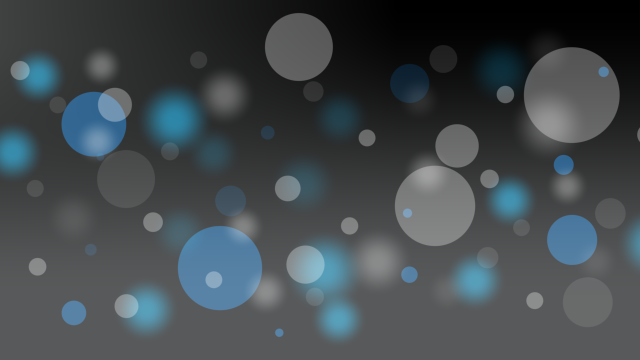
Give the GLSL for this background, as a Shadertoy shader.

```glsl
// Bokeh lights over a dark grey gradient: blurred cyan and white glows
// lie beneath crisp translucent grey and blue discs. Each layer is a loop
// over a jittered low-discrepancy sequence, with sizes falling by rank.

#define FLOOR_GREY  vec3(0.345, 0.350, 0.353)
#define CORNER_GREY vec3(0.250, 0.255, 0.255)
#define CYAN_GLOW   vec3(0.00, 0.42, 0.58)
#define WHITE_GLOW  vec3(0.31)
#define GREY_DISC   vec3(0.31)
#define BLUE_DISC   vec3(0.00, 0.25, 0.46)
#define FAINT       0.32               // strength of the dim lights
#define JITTER      0.08
#define BAND        vec2(0.07, 0.85)   // heights between which centres lie

vec2 hash2(vec2 p) {
    vec3 q = fract(p.xyx * vec3(0.1031, 0.1030, 0.0973));
    q += dot(q, q.yzx + 33.33);
    return fract((q.xx + q.yz) * q.zy);
}

// Dark towards the top, with a pale wash from the upper left corner.
vec3 backdrop(vec2 uv) {
    vec3 base = FLOOR_GREY * (1.0 - smoothstep(0.17, 1.0, uv.y));
    float wash = clamp(1.0 - uv.x / 0.62, 0.0, 1.0) * smoothstep(0.2, 0.9, uv.y);
    return mix(base, CORNER_GREY, wash);
}

// Screens one layer of lights over col. radii = (smallest, largest); decay
// sets how fast sizes drop with rank; blur is the edge width over the radius.
vec3 addLights(vec3 col, vec2 p, vec3 tint, int count, vec2 start,
               vec2 radii, float decay, float blur) {
    float aspect = iResolution.x / iResolution.y;
    float pixel = 0.75 / iResolution.y;
    for (int i = 0; i < count; i++) {
        float n = float(i);
        vec2 spread = fract(start + n * vec2(0.7549, 0.5698));
        spread += JITTER * (hash2(vec2(n, 17.0) + 40.0 * start) - 0.5);
        vec2 centre = vec2(spread.x * aspect, mix(BAND.x, BAND.y, spread.y));

        float radius = mix(radii.x, radii.y, exp(-decay * n / float(count)));
        float edge = max(blur * radius, pixel);
        float light = 1.0 - smoothstep(radius - edge, radius + edge,
                                       length(p - centre));
        light *= mod(n, 5.0) < 3.0 ? 1.0 : FAINT;
        col += light * tint * (1.0 - col);
    }
    return col;
}

void mainImage(out vec4 fragColor, in vec2 fragCoord) {
    vec2 p = fragCoord / iResolution.y;
    vec3 col = backdrop(fragCoord / iResolution.xy);

    // Out-of-focus glows
    col = addLights(col, p, WHITE_GLOW, 14, vec2(0.86, 0.72),
                    vec2(0.032, 0.060), 4.0, 0.85);
    col = addLights(col, p, CYAN_GLOW, 14, vec2(0.48, 0.22),
                    vec2(0.042, 0.066), 2.5, 0.80);

    // Crisp discs
    col = addLights(col, p, BLUE_DISC, 14, vec2(0.36, 0.20),
                    vec2(0.008, 0.117), 4.0, 0.0);
    col = addLights(col, p, GREY_DISC, 30, vec2(0.93, 0.85),
                    vec2(0.023, 0.133), 6.5, 0.0);

    fragColor = vec4(clamp(col, 0.0, 1.0), 1.0);
}
```
